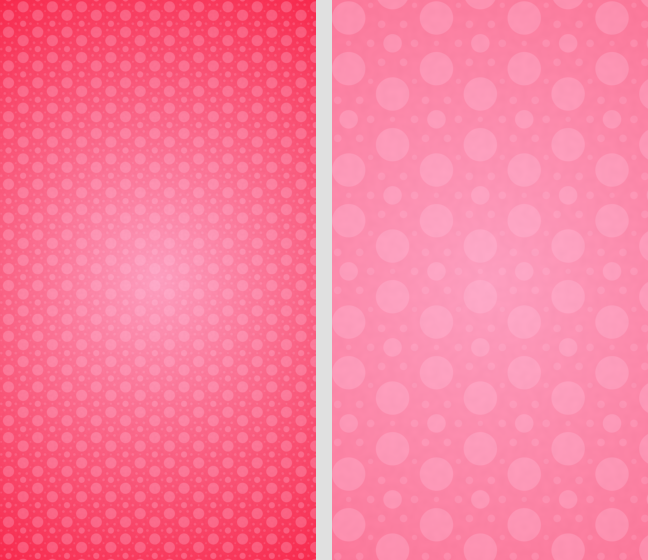
Left: the whole. Right: its middle third, enlarged.
A Shadertoy shader for this pattern:

```glsl
// Honeycomb of pale dots with small rosettes over a glowing pink gradient.

vec2 hashGradient(vec2 cell) {
    float angle = 6.2832 * fract(sin(dot(cell, vec2(127.1, 311.7))) * 4375.85);
    return vec2(cos(angle), sin(angle));
}

float gradientNoise(vec2 p) {
    vec2 i = floor(p), f = p - i;
    vec2 u = f * f * (3.0 - 2.0 * f);
    vec2 e = vec2(1.0, 0.0);
    float low = mix(dot(hashGradient(i), f),
                    dot(hashGradient(i + e.xy), f - e.xy), u.x);
    float high = mix(dot(hashGradient(i + e.yx), f - e.yx),
                     dot(hashGradient(i + e.xx), f - e.xx), u.x);
    return mix(low, high, u.y);
}

// Offset from the nearest centre of a hexagonal lattice of unit spacing
vec2 hexCell(vec2 p) {
    vec2 s = vec2(1.0, sqrt(3.0));
    vec2 a = p - s * floor(p / s + 0.5);
    vec2 b = p - s * (floor(p / s) + 0.5);
    return dot(a, a) < dot(b, b) ? a : b;
}

float disc(vec2 p, float radius, float soft) {
    return smoothstep(soft, -soft, length(p) - radius);
}

void mainImage(out vec4 fragColor, in vec2 fragCoord) {
    vec2 uv = fragCoord / iResolution.xy;
    vec2 p = fragCoord / iResolution.x * 10.8;
    float soft = 0.8 * 10.8 / iResolution.x;

    // Background glow, darkening towards the corners
    float falloff = length((uv - 0.5) * vec2(1.05, 1.7));
    vec3 color = mix(vec3(0.99, 0.62, 0.75), vec3(0.97, 0.16, 0.30), min(falloff, 1.0));

    // Central dot, then large corner dots, petals and edge specks in six directions
    vec2 q = hexCell(p - vec2(4.79, 11.4));
    float dots = disc(q, 0.105, soft);
    for (int k = 0; k < 6; k++) {
        float angle = radians(60.0 * float(k));
        vec2 corner = vec2(sin(angle), cos(angle));
        vec2 side = vec2(cos(angle), sin(angle));
        dots = max(dots, disc(q - corner / sqrt(3.0), 0.19, soft));
        dots = max(dots, 0.7 * disc(q - side * 0.25, 0.043, soft));
        dots = max(dots, 0.6 * disc(q - side * 0.5, 0.03, soft));
    }
    color = mix(color, vec3(1.0, 0.78, 0.88), 0.27 * dots);

    // Faint grain
    color += 0.012 * gradientNoise(p * 12.0);
    fragColor = vec4(clamp(color, 0.0, 1.0), 1.0);
}
```
